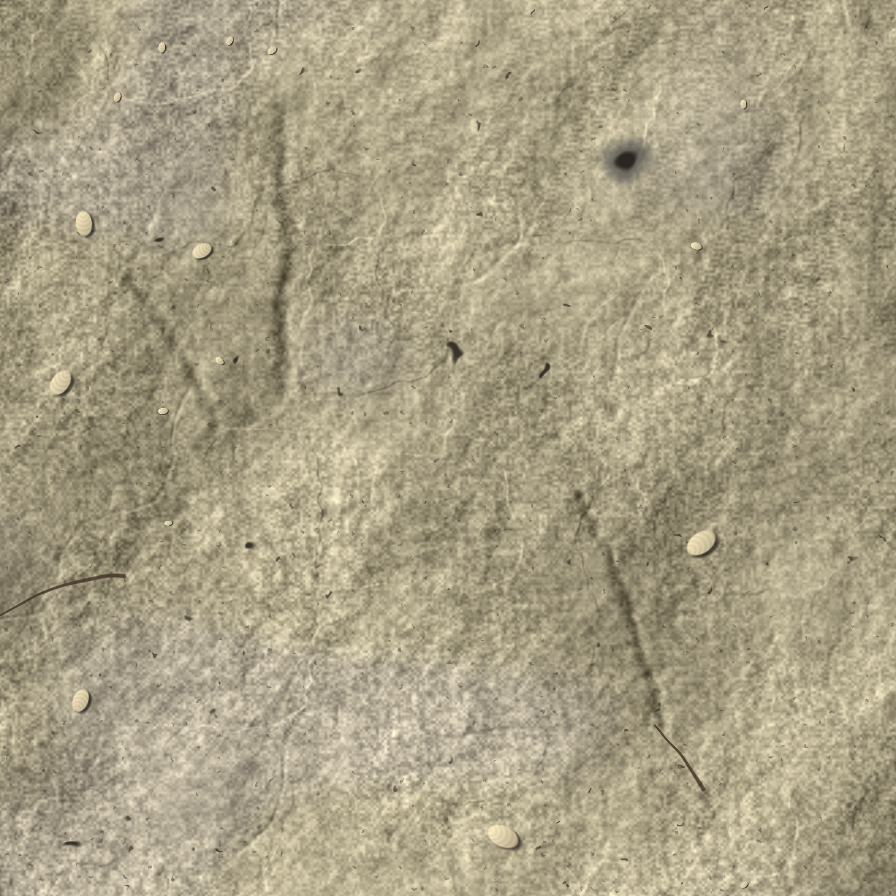
Give the GLSL for this texture, as a three.js fragment shader.

```glsl
// Draws a sunlit tidal mudflat with furrows, burrow holes, shells and twigs.
varying vec2 vUv;

const vec2 TO_LIGHT = vec2(-0.85, 0.53);
const vec3 SHELL = vec3(0.93, 0.87, 0.71);
const vec3 TWIG = vec3(0.27, 0.21, 0.15);
const vec3 PIT = vec3(0.17, 0.15, 0.12);
const vec3 WET_SILT = vec3(0.32, 0.32, 0.31);

float hash(vec2 p) { return fract(sin(dot(p, vec2(127.1, 311.7))) * 43758.5453); }
vec2 rotate(vec2 p, float a) { return mat2(cos(a), sin(a), -sin(a), cos(a)) * p; }
// Grey-olive mud for a given brightness.
vec3 mudColor(float v) { return vec3(v, 0.97 * v - 0.015, 0.87 * v - 0.06); }

float noise(vec2 p) {
  vec2 i = floor(p), f = fract(p);
  f = f * f * (3.0 - 2.0 * f);
  return mix(mix(hash(i), hash(i + vec2(1.0, 0.0)), f.x),
             mix(hash(i + vec2(0.0, 1.0)), hash(i + 1.0), f.x), f.y);
}
vec2 noise2(vec2 p) { return vec2(noise(p), noise(p + 31.0)) - 0.5; }

float fbm(vec2 p) {
  float sum = 0.0, amp = 0.5;
  for (int i = 0; i < 6; i++) {
    sum += amp * noise(p);
    p = mat2(1.6, 1.2, -1.2, 1.6) * p + 17.3;
    amp *= 0.5;
  }
  return sum;
}

// Distance to a bowed segment, and position along it.
vec2 bowedLine(vec2 p, vec2 a, vec2 b, float bow) {
  vec2 ab = b - a;
  float t = clamp(dot(p - a, ab) / dot(ab, ab), 0.0, 1.0);
  vec2 side = normalize(vec2(-ab.y, ab.x));
  return vec2(length(p - a - ab * t - side * bow * 4.0 * t * (1.0 - t)), t);
}

float furrow(vec2 p, vec2 a, vec2 b, float width) {
  float d = bowedLine(p, a, b, 0.006).x / width;
  return exp(-d * d);
}

float furrows(vec2 p) {
  p += 0.009 * noise2(p * 24.0) + 0.005 * noise2(p * 75.0);
  return furrow(p, vec2(0.315, 0.87), vec2(0.316, 0.56), 0.010)
       + 0.8 * furrow(p, vec2(0.145, 0.69), vec2(0.245, 0.53), 0.008)
       + 0.8 * furrow(p, vec2(0.645, 0.46), vec2(0.745, 0.19), 0.007);
}

// Mud relief: lumps, flaked crust edges, worm trails and furrows.
float mudHeight(vec2 p) {
  vec2 q = p + 0.022 * noise2(p * 12.0) + 0.006 * noise2(p * 45.0);
  float flakes = smoothstep(0.52, 0.58, noise(q * 13.0 + 5.0) + 0.12 * noise(p * 70.0));
  float crumbs = smoothstep(0.55, 0.65, noise(rotate(q, 0.6) * 42.0));
  float trail = 1.0 - smoothstep(0.0, 0.04, abs(noise(q * 8.0 + 40.0) - 0.5));
  trail *= smoothstep(0.45, 0.65, noise(p * 6.0 + 70.0));
  return fbm(rotate(q, 0.5) * 5.0) + 0.018 * flakes + 0.006 * crumbs
       - 0.012 * trail - 0.065 * furrows(p);
}

// Ragged dark pits, at most one in each grid cell.
float pits(vec2 p, float cells, float share, float radius) {
  vec2 q = p * cells + 0.25 * noise2(p * cells * 6.0);
  vec2 id = floor(q);
  vec2 center = 0.3 + 0.4 * vec2(hash(id + 3.1), hash(id + 7.7));
  vec2 d = rotate(fract(q) - center, 6.28 * hash(id + 1.9)) * vec2(1.0, 1.6);
  float r = radius * (0.5 + 0.5 * hash(id + 5.3));
  return step(hash(id + cells), share) * (1.0 - smoothstep(r * 0.4, r * 1.3, length(d)));
}

// Scattered ribbed shells with soft shadows.
vec3 addShells(vec3 color, vec2 p, float cells, float share, float radius) {
  vec2 id = floor(p * cells);
  vec2 center = 0.3 + 0.4 * vec2(hash(id + 2.3), hash(id + 6.1));
  vec2 d = (fract(p * cells) - center) / cells;
  float r = radius * (0.55 + 0.45 * hash(id + 4.7));
  float turn = 6.28 * hash(id + 8.9);
  vec2 body = rotate(d, turn) / r * vec2(1.0, 1.55);
  vec2 shadow = rotate(d + TO_LIGHT * r * 0.3, turn) / r * vec2(1.0, 1.55);
  float present = step(hash(id + 12.4), share);
  float ribs = 0.03 * sin(18.0 * length(body - vec2(1.1, 0.0)));
  float shade = 0.92 + 0.16 * dot(d / r, TO_LIGHT) + ribs;
  color *= 1.0 - 0.6 * present * (1.0 - smoothstep(0.75, 1.15, length(shadow)));
  return mix(color, SHELL * shade, present * (1.0 - smoothstep(0.88, 1.08, length(body))));
}

vec3 addTwig(vec3 color, vec2 p, vec2 a, vec2 b, float bow) {
  vec2 line = bowedLine(p + 0.006 * noise2(p * 40.0), a, b, bow);
  float width = mix(0.001, 0.0023, line.y);
  return mix(color, TWIG, 0.85 * (1.0 - smoothstep(width * 0.5, width * 1.4, line.x)));
}

void main() {
  vec2 p = vUv;
  float slope = mudHeight(p) - mudHeight(p + TO_LIGHT * 0.002);
  float grain = 0.19 * (noise(p * 330.0) - 0.5) + 0.14 * (noise(rotate(p, 0.7) * 150.0) - 0.5);
  grain *= 0.65 + 0.7 * noise(p * 9.0 + 60.0);
  float sunny = 0.08 * (0.5 - p.y) + 0.07 * (0.4 - p.x) * (1.0 - p.y);
  float v = 0.662 + clamp(11.0 * slope, -0.3, 0.19) + 0.38 * (fbm(p * 3.0 + 50.0) - 0.49);
  vec3 color = mudColor(v + grain + sunny - 0.11 * furrows(p + TO_LIGHT * -0.003));
  color.b += 0.035 * smoothstep(0.5, 0.75, noise(p * 5.0 + 20.0));
  // Wet burrow and scattered pits
  float burrow = length((p - vec2(0.70, 0.82)) * vec2(0.85, 1.1)) + 0.016 * noise2(p * 60.0).x;
  color = mix(color, WET_SILT, 0.75 * (1.0 - smoothstep(0.008, 0.032, burrow)));
  color = mix(color, PIT, 1.0 - smoothstep(0.004, 0.010, burrow));
  color = mix(color, PIT, 0.9 * pits(p, 9.0, 0.14, 0.09));
  color = mix(color, PIT, 0.65 * pits(p, 31.0, 0.06, 0.15));
  color = mix(color, PIT, 0.4 * pits(p, 75.0, 0.10, 0.24));
  // Twigs and shells
  color = addTwig(color, p, vec2(-0.01, 0.305), vec2(0.14, 0.357), 0.014);
  color = addTwig(color, p, vec2(0.73, 0.19), vec2(0.784, 0.12), 0.004);
  color = addShells(color, p, 6.0, 0.17, 0.021);
  color = addShells(color, p + 0.37, 17.0, 0.025, 0.008);
  gl_FragColor = vec4(color, 1.0);
}
```
